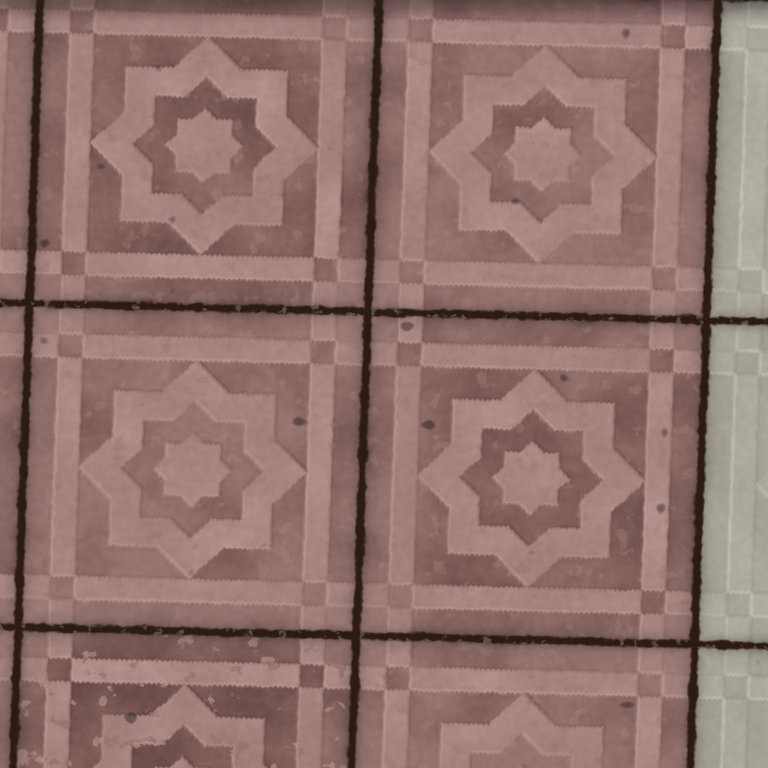
Reproduce this pattern procedurally as a WebGL 1 fragment shader.

```glsl
precision highp float;
// Weathered pink paving tiles with embossed eight-pointed stars, dark grout and a pale side column.
uniform vec2 u_resolution;

const vec3 LIGHT_PINK = vec3(0.665, 0.53, 0.512);
const vec3 MID_PINK = vec3(0.585, 0.452, 0.434);
const vec3 DARK_PINK = vec3(0.43, 0.305, 0.29);
const vec3 PALE_STONE = vec3(0.675, 0.655, 0.61);
const vec3 GROUT = vec3(0.17, 0.105, 0.07);
const vec3 MOSS = vec3(0.36, 0.31, 0.23);

// Frame bands, measured inward from each tile edge
const float BAND_CENTER = 0.127;
const float BAND_HALF = 0.036;

vec2 randomGradient(vec2 cell) {
  float a = 6.2832 * fract(sin(dot(cell, vec2(127.1, 311.7))) * 43758.5);
  return vec2(cos(a), sin(a));
}

float gradientNoise(vec2 p) {
  vec2 i = floor(p);
  vec2 f = p - i;
  vec2 w = f * f * f * (f * (f * 6.0 - 15.0) + 10.0);
  vec2 s = vec2(1.0, 0.0);
  float a = dot(randomGradient(i), f);
  float b = dot(randomGradient(i + s.xy), f - s.xy);
  float c = dot(randomGradient(i + s.yx), f - s.yx);
  float d = dot(randomGradient(i + s.xx), f - s.xx);
  return mix(mix(a, b, w.x), mix(c, d, w.x), w.y);
}

float fbm(vec2 p) {
  float sum = 0.0;
  float amp = 1.0;
  for (int i = 0; i < 4; i++) {
    sum += amp * gradientNoise(p);
    p = p * 2.03 + 17.3;
    amp *= 0.5;
  }
  return sum;
}

float fill(float dist, float soft) {
  return 1.0 - smoothstep(-soft, soft, dist);
}

// Union of a square and a diamond, tips at the given radius
float starDistance(vec2 p, float radius) {
  vec2 a = abs(p);
  float square = max(a.x, a.y) - 0.7071 * radius;
  float diamond = 0.7071 * (a.x + a.y - radius);
  return min(square, diamond);
}

// 1 on the light raised parts, 0 on the dark recesses
float reliefMask(vec2 f, float soft) {
  vec2 inset = 0.5 - abs(f - 0.5);
  vec2 bandDist = abs(inset - BAND_CENTER) - BAND_HALF;
  float across = fill(bandDist.x, soft);
  float along = fill(bandDist.y, soft);
  float frame = across + along - 2.0 * across * along;
  float corner = 0.5 * fill(max(inset.x, inset.y) - BAND_CENTER + BAND_HALF, soft);
  vec2 c = f - 0.5;
  float ring = fill(starDistance(c, 0.338), soft) * (1.0 - fill(starDistance(c, 0.212), soft));
  float core = fill(starDistance(c, 0.115), soft);
  return max(max(frame, corner), max(ring, core));
}

// Slightly skewed grid: canvas position (y down) to tile units
vec2 toTileSpace(vec2 p) {
  const vec2 U = vec2(0.4407, 0.0112);
  const vec2 V = vec2(-0.0150, 0.4219);
  vec2 d = p - vec2(0.479, 0.406);
  return vec2(d.x * V.y - d.y * V.x, d.y * U.x - d.x * U.y) / (U.x * V.y - U.y * V.x);
}

vec3 tileColor(vec2 f, vec2 cell, vec2 q, float soft) {
  float stain = fbm(q * 4.0 + 3.0);
  float grain = fbm(q * 38.0);
  // Serrated, slightly chipped mould edges
  vec2 g = f + 0.004 * gradientNoise(q * 35.0);
  g.y += 0.0018 * sin(420.0 * f.x);
  float raised = reliefMask(g, soft);
  vec2 inset = 0.5 - abs(g - 0.5);
  vec2 bandEdge = abs(abs(inset - BAND_CENTER) - BAND_HALF);
  float groove = fill(min(bandEdge.x, bandEdge.y) - 0.003, soft);
  vec2 toLight = vec2(0.005, -0.005);
  float emboss = reliefMask(g + toLight, soft) - reliefMask(g - toLight, soft);

  // Alternate tiles keep more pigment, strongest in the lower row
  float even = 1.0 - mod(cell.x + cell.y, 2.0);
  float lower = step(0.5, cell.y);
  float panel = smoothstep(0.15, 0.17, min(inset.x, inset.y));
  float depth = (0.18 + 0.3 * even + 0.3 * lower * even) * mix(0.65, 1.0, panel);
  vec3 recess = mix(MID_PINK, DARK_PINK, clamp(depth + 0.65 * stain, 0.0, 1.15));
  vec3 color = mix(recess, LIGHT_PINK + 0.035 * stain, raised * (0.9 + 0.2 * stain));
  float scuff = smoothstep(0.32, 0.5, fbm(q * 16.0 + 8.0)) * (0.3 + 0.5 * lower * even);
  color = mix(color, mix(LIGHT_PINK, MID_PINK, raised), scuff);
  vec3 pale = PALE_STONE + 0.03 * (raised - 0.6) + 0.04 * stain;
  color = mix(color, pale, step(0.5, cell.x));
  return color + 0.022 * groove + 0.05 * emboss + 0.025 * grain;
}

void main() {
  vec2 uv = gl_FragCoord.xy / u_resolution;
  vec2 q = toTileSpace(vec2(uv.x, 1.0 - uv.y));
  float soft = max(0.005, 2.3 / min(u_resolution.x, u_resolution.y));
  vec2 cell = floor(q);
  vec2 f = q - cell;
  vec3 color = tileColor(f, cell, q, soft);

  // Scattered dirt specks and shade along the top
  float speck = smoothstep(0.5, 0.62, gradientNoise(q * 13.0 + 5.0));
  color *= 1.0 - 0.35 * speck;
  color *= 1.0 - 0.3 * smoothstep(0.965, 1.0, uv.y);

  // Uneven grout with a grimy fringe and mossy crumbs
  vec2 inset = min(f, 1.0 - f) + 0.004 * gradientNoise(q * 9.0);
  float ragged = 0.011 + 0.011 * max(0.0, gradientNoise(q * 17.0)) + 0.004 * gradientNoise(q * 60.0);
  float joint = min(inset.x, inset.y) - ragged;
  color *= 1.0 - 0.22 * exp(-max(joint, 0.0) * 60.0);
  float crumbs = smoothstep(0.15, 0.5, fbm(q * 30.0 + 2.0)) * step(inset.y, inset.x);
  color = mix(color, mix(GROUT, MOSS, crumbs), fill(joint, soft));
  gl_FragColor = vec4(clamp(color, 0.0, 1.0), 1.0);
}
```
